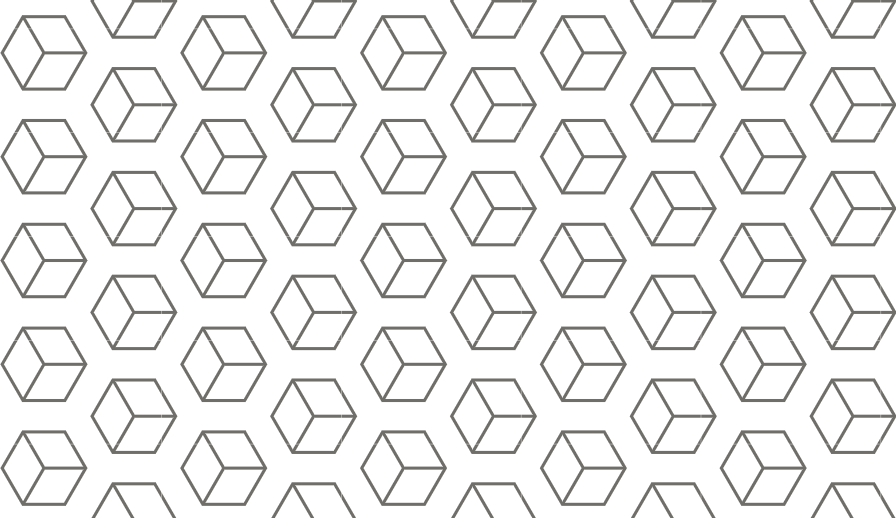
Reproduce this pattern procedurally as a Shadertoy shader.

```glsl
// Outlined cubes on a staggered hexagonal lattice, dark warm gray on white.
// Each cell folds to one hexagon distance plus three spokes; faint tile seams
// cut hairline gaps in the strokes. Lengths are fractions of canvas height.

#define ROW_PITCH   0.2004
#define APOTHEM     0.0699
#define LINE_WIDTH  0.0059
#define ORIGIN      vec2(-0.0858, -0.0029)
#define SEAM_OFFSET vec2(-0.1200, 0.0464)
#define SEAM_WIDTH  0.0012
#define SEAM_FADE   0.6
#define INK         vec3(0.44, 0.43, 0.41)
#define PAPER       vec3(1.0)

const float SQRT3 = 1.7320508;
const float COLUMN_PITCH = ROW_PITCH * SQRT3 * 0.5;

// Offset from the nearest cube centre; odd columns sit half a row lower
vec2 cubeCell(vec2 p) {
    float column = round(p.x / COLUMN_PITCH);
    p.x -= column * COLUMN_PITCH;
    p.y += 0.5 * ROW_PITCH * mod(column, 2.0);
    p.y -= ROW_PITCH * round(p.y / ROW_PITCH);
    return p;
}

// Signed distance to the sides of a hexagon with vertices left and right
float hexagon(vec2 p) {
    p = abs(p);
    return max(p.y, 0.5 * (SQRT3 * p.x + p.y)) - APOTHEM;
}

// Distance to a ray from the centre
float ray(vec2 p, vec2 direction) {
    return length(p - direction * max(dot(p, direction), 0.0));
}

// Distance to the cube edges: outline and three spokes
float cubeEdges(vec2 p) {
    float side = hexagon(p);
    float spokes = 1.0;
    for (int i = 0; i < 3; i++) {
        float angle = radians(120.0 * float(i));
        spokes = min(spokes, ray(p, vec2(cos(angle), sin(angle))));
    }
    return min(abs(side), max(spokes, side));
}

// Antialiased stroke coverage, limited for lines thinner than a pixel
float stroke(float dist, float width, float pixel) {
    float coverage = clamp(0.5 + (0.5 * width - dist) / pixel, 0.0, 1.0);
    return min(coverage, width / pixel);
}

void mainImage(out vec4 fragColor, in vec2 fragCoord) {
    float pixel = 1.0 / iResolution.y;
    vec2 p = (fragCoord - 0.5 * iResolution.xy) * pixel - ORIGIN;

    float ink = stroke(cubeEdges(cubeCell(p)), LINE_WIDTH, pixel);

    // Seams: one per two columns and one per row
    vec2 tile = vec2(2.0 * COLUMN_PITCH, ROW_PITCH);
    vec2 seam = p - SEAM_OFFSET;
    seam = abs(seam - tile * round(seam / tile));
    ink *= 1.0 - SEAM_FADE * stroke(min(seam.x, seam.y), SEAM_WIDTH, pixel);

    fragColor = vec4(mix(PAPER, INK, ink), 1.0);
}
```
